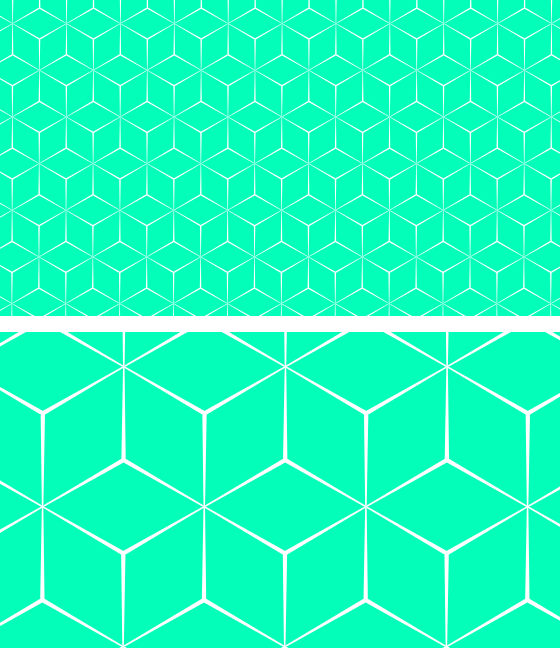
Top, the full canvas; bottom, a detail of the centre.
Reproduce this pattern procedurally as a Shadertoy shader.

```glsl
// Tumbling-block (rhombille) tiling drawn as white outlines on flat mint green.
// Each six-way node of a triangular lattice owns a hexagonal cell; folding the
// cell onto one spoke leaves a single tapered line to measure and smooth.

const vec3  GROUND_COLOR = vec3(0.01, 0.995, 0.725);
const vec3  LINE_COLOR   = vec3(1.0);

// Lengths are in canvas heights, measured from the canvas centre.
const float SPACING      = 0.17053;               // between neighbouring six-way nodes
const vec2  NODE_OFFSET  = vec2(-0.0799, -0.0176);
const float LEAN         = 0.0026;                // slight sideways shear of the uprights
const float THIN_HALF    = 0.0008;                // half width at a six-way node
const float THICK_HALF   = 0.0023;                // half width at a three-way node

const float SQRT3 = 1.7320508;

// Offset from the nearest node of a triangular lattice.
vec2 nearestNodeOffset(vec2 p) {
    vec2 period = SPACING * vec2(1.0, SQRT3);
    vec2 a = mod(p + 0.5 * period, period) - 0.5 * period;
    vec2 b = mod(p, period) - 0.5 * period;
    return dot(a, a) < dot(b, b) ? a : b;
}

// Mirrors the six spokes onto the vertical one: x is across it, y along it.
vec2 foldToSpoke(vec2 p) {
    const vec2 mirror = vec2(0.5 * SQRT3, -0.5);
    p = abs(p);
    p -= 2.0 * max(dot(p, mirror), 0.0) * mirror;
    return vec2(abs(p.x), p.y);
}

// Share of a pixel-wide box covered by a line, exact even for hairlines.
float lineCoverage(float dist, float halfWidth, float pixel) {
    float inner = max(dist - 0.5 * pixel, -halfWidth);
    float outer = min(dist + 0.5 * pixel, halfWidth);
    return clamp((outer - inner) / pixel, 0.0, 1.0);
}

void mainImage(out vec4 fragColor, in vec2 fragCoord) {
    float pixel = 1.0 / iResolution.y;
    vec2 p = (fragCoord - 0.5 * iResolution.xy) * pixel - NODE_OFFSET;
    p.x -= LEAN * p.y;

    vec2 spoke = foldToSpoke(nearestNodeOffset(p));

    // Lines swell from the six-way nodes towards the three-way corners.
    float spokeLength = SPACING / SQRT3;
    float along = clamp(spoke.y / spokeLength, 0.0, 1.0);
    float halfWidth = mix(THIN_HALF, THICK_HALF, along);

    float line = lineCoverage(spoke.x, halfWidth, pixel);
    fragColor = vec4(mix(GROUND_COLOR, LINE_COLOR, line), 1.0);
}
```
